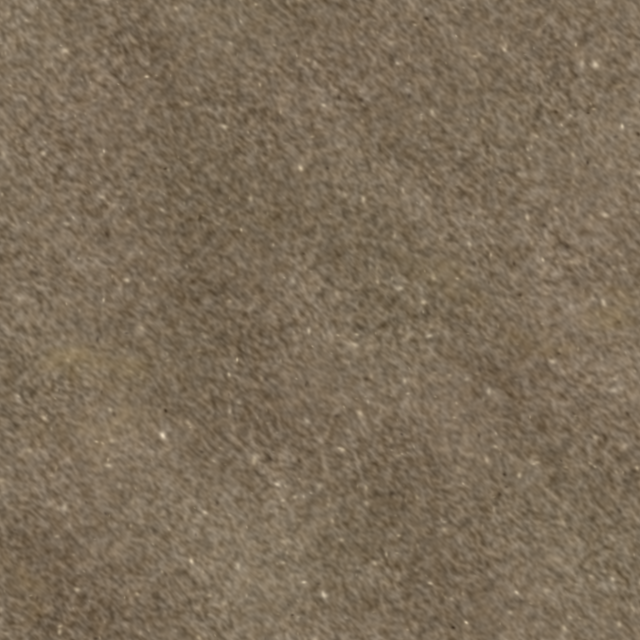
Give the GLSL for this texture, as a Shadertoy shader.

```glsl
// Packed sandy ground: slanted grit, pale and dark grains, broad shading and faint tan stains.

vec2 hash2(vec2 p) {
    vec3 q = fract(p.xyx * vec3(0.1031, 0.1030, 0.0973));
    q += dot(q, q.yzx + 33.33);
    return fract((q.xx + q.yz) * q.zy);
}

vec2 gradientAt(vec2 cell) {
    float angle = 6.2832 * hash2(cell + 71.0).x;
    return vec2(cos(angle), sin(angle));
}

float gradientNoise(vec2 p) {
    vec2 i = floor(p), f = fract(p);
    vec2 u = f * f * f * (f * (f * 6.0 - 15.0) + 10.0);
    vec2 e = vec2(1.0, 0.0);
    float bottom = mix(dot(gradientAt(i), f), dot(gradientAt(i + e), f - e), u.x);
    float top = mix(dot(gradientAt(i + e.yx), f - e.yx), dot(gradientAt(i + 1.0), f - 1.0), u.x);
    return mix(bottom, top, u.y);
}

float fbm(vec2 p) {
    float sum = 0.0, weight = 1.0;
    for (int k = 0; k < 4; k++) {
        sum += weight * gradientNoise(p);
        p = mat2(0.8, 0.6, -0.6, 0.8) * p * 2.0 + 17.3;
        weight *= 0.55;
    }
    return sum;
}

// Soft elongated grains, one at most per cell; density is the share of filled cells
float grains(vec2 p, float density, float seed) {
    vec2 cell = floor(p);
    float sum = 0.0;
    for (int y = -1; y <= 1; y++)
    for (int x = -1; x <= 1; x++) {
        vec2 c = cell + vec2(x, y);
        vec2 chance = hash2(c + seed);
        vec2 shape = hash2(c + seed + 37.0);
        vec2 d = p - c - hash2(c + seed + 83.0);
        float angle = (shape.x - 0.5) * 1.8;
        d = mat2(cos(angle), -sin(angle), sin(angle), cos(angle)) * d;
        d /= vec2(0.31, 0.21) * mix(0.65, 1.3, shape.y);
        float strength = mix(0.25, 1.0, chance.y * chance.y);
        sum += step(chance.x, density) * strength * exp(-dot(d, d) * 1.3);
    }
    return sum;
}

void mainImage(out vec4 fragColor, in vec2 fragCoord) {
    vec2 uv = fragCoord / iResolution.y;

    // Axes along and across the slant, gently bent
    vec2 slant = mat2(0.72, 0.69, -0.69, 0.72) * uv;
    slant += 0.004 * vec2(gradientNoise(uv * 14.0), gradientNoise(uv * 14.0 + 40.0));

    // Broad shading, clumps and stains
    float shade = fbm(slant * vec2(2.6, 4.5) + 9.0);
    float clumps = gradientNoise(slant * vec2(16.0, 26.0) + 31.0);
    float stain = smoothstep(0.30, 0.75, fbm(uv * vec2(2.6, 5.0) + 23.0));

    // Grit from fine to coarse, its strength varying from place to place
    float grit = 0.125 * gradientNoise(slant * vec2(72.0, 122.0))
               + 0.070 * gradientNoise(slant * vec2(115.0, 180.0) + 51.0)
               + 0.080 * gradientNoise(slant * vec2(36.0, 60.0) + 13.0);
    grit *= (1.0 - 0.35 * stain) * (1.0 + 0.4 * gradientNoise(uv * 9.0 + 77.0));

    float pale = grains(slant * 54.0, 0.11, 5.0) + 0.5 * grains(slant * 75.0, 0.14, 140.0);
    float dark = grains(slant * 60.0, 0.06, 260.0);
    pale *= 1.0 + 0.9 * clumps;

    // Earth colour, with slight warm and cool drift
    float tone = grit + 0.062 * shade + 0.035 * clumps - 0.005;
    vec3 color = vec3(0.487, 0.428, 0.350) + tone * vec3(1.0, 0.98, 0.96);
    color += vec3(0.014, 0.0, -0.018) * gradientNoise(slant * 44.0 + 90.0);
    color += vec3(0.008, 0.0, 0.006) * gradientNoise(uv * 4.0 + 60.0);
    color += stain * vec3(0.030, 0.020, -0.012);
    color += pale * vec3(0.25, 0.245, 0.22) * (1.0 - 0.5 * stain);
    color -= dark * vec3(0.15, 0.145, 0.13);

    fragColor = vec4(clamp(color, 0.0, 1.0), 1.0);
}
```
